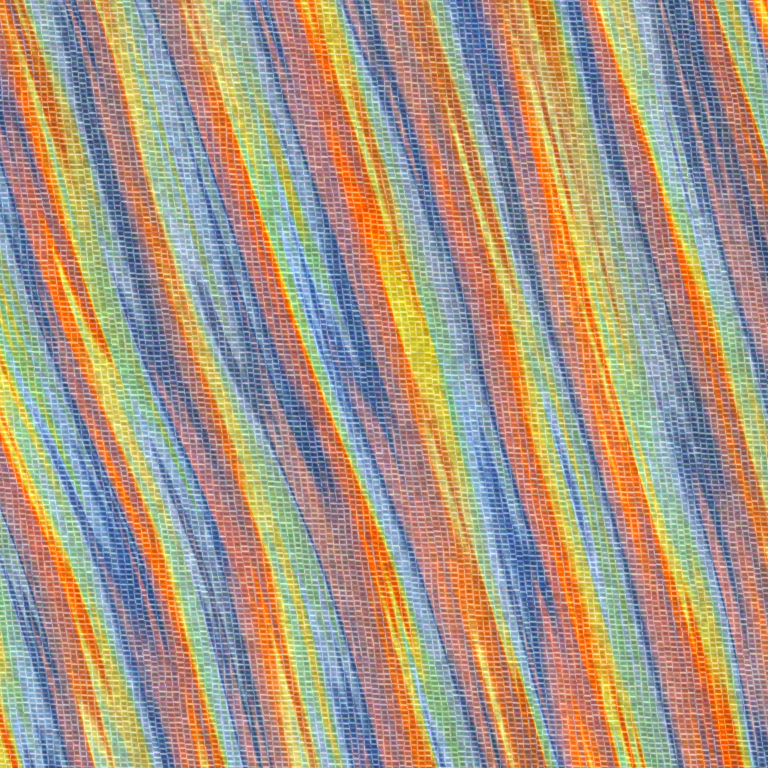
Give the GLSL for this texture, as a WebGL 2 fragment shader.

```glsl
#version 300 es
precision highp float;
// Woven cloth with slanted, finely streaked rainbow stripes that split and merge.
uniform vec2 u_resolution;
out vec4 fragColor;

float hash(vec2 p) {
  p = fract(p * vec2(0.1031, 0.1137));
  p += dot(p, p.yx + 33.33);
  return fract((p.x + p.y) * p.x * 17.0);
}

float noise(vec2 p) {
  vec2 cell = floor(p), f = fract(p);
  f = f * f * (3.0 - 2.0 * f);
  float low = mix(hash(cell), hash(cell + vec2(1, 0)), f.x);
  float high = mix(hash(cell + vec2(0, 1)), hash(cell + vec2(1, 1)), f.x);
  return mix(low, high, f.y);
}

// Cyclic dye ramp: orange, yellow, green, pale blue, deep blue, mauve, rose.
vec3 dye(float phase) {
  vec3 ramp[7] = vec3[7](
    vec3(0.95, 0.46, 0.12), vec3(0.88, 0.82, 0.36),
    vec3(0.57, 0.75, 0.57), vec3(0.60, 0.71, 0.83),
    vec3(0.30, 0.41, 0.59), vec3(0.65, 0.51, 0.55),
    vec3(0.76, 0.48, 0.43));
  float t = fract(phase) * 7.0;
  int i = int(t) % 7;
  return mix(ramp[i], ramp[(i + 1) % 7], smoothstep(0.0, 1.0, fract(t)));
}

void main() {
  vec2 uv = gl_FragCoord.xy / u_resolution;
  float drop = 1.0 - uv.y;

  // Slanted coordinate across the stripes, leaning more on the left.
  float across = uv.x - 0.27 * drop - 0.1 * drop * (1.0 - uv.x);
  across += 0.045 * (noise(vec2(across * 4.0 + 3.0, drop * 2.6)) - 0.5);

  // Stripe phase: about seven repeats across, plus strands that lean further.
  float phase = (across - 0.65) / mix(0.13, 0.145, drop);
  float strand = across - 0.13 * drop;
  float broad = noise(vec2(strand * 22.0 + 40.0, drop * 1.8));
  float streak = noise(vec2((across - 0.05 * drop) * 58.0 + 90.0, drop * 3.0));
  float fiber = noise(vec2(across * 130.0 + 200.0, drop * 5.0));
  phase += 0.42 * (broad - 0.5) + 0.34 * (streak - 0.5) + 0.28 * (fiber - 0.5);
  vec3 color = dye(phase);

  // Uneven dye strength and soft folds along the stripes.
  float grey = dot(color, vec3(0.3, 0.59, 0.11));
  float strength = 0.65 + 0.8 * noise(vec2(strand * 20.0 + 300.0, drop * 3.0));
  color = mix(vec3(grey), color, strength);
  color *= 0.82 + 0.16 * broad + 0.14 * streak + 0.16 * fiber;

  // Crossed threads: level weft dashes between slightly leaning warp columns.
  float columns = (uv.x - 0.12 * drop) * 116.0 + 0.7 * noise(uv * 14.0);
  float column = floor(columns);
  float rows = uv.y * 150.0 + 0.04 * columns + 0.35 * hash(vec2(column, 7.0));
  vec2 stitch = vec2(column, floor(rows));
  float warp = pow(0.5 + 0.5 * cos(6.2832 * columns), 3.0);
  float weft = pow(0.5 - 0.5 * cos(6.2832 * rows), 2.0);
  float wear = 0.4 + 0.6 * hash(stitch + 11.0);
  float thread = max(weft * wear, warp * (0.2 + 0.7 * noise(vec2(column, rows * 0.7))));

  // Dark gaps below pale threads, with a little colour grain.
  color *= 0.85 + 0.2 * noise(vec2(columns, rows) * 1.4);
  vec3 grain = vec3(hash(stitch + 31.0), hash(stitch + 57.0), hash(stitch + 83.0)) - 0.5;
  color += 0.16 * grain * weft;
  color = mix(color, color * 0.6 + 0.48, 0.9 * thread);
  color -= 0.1 * (1.0 - thread);

  fragColor = vec4(clamp(color, 0.0, 1.0), 1.0);
}
```
